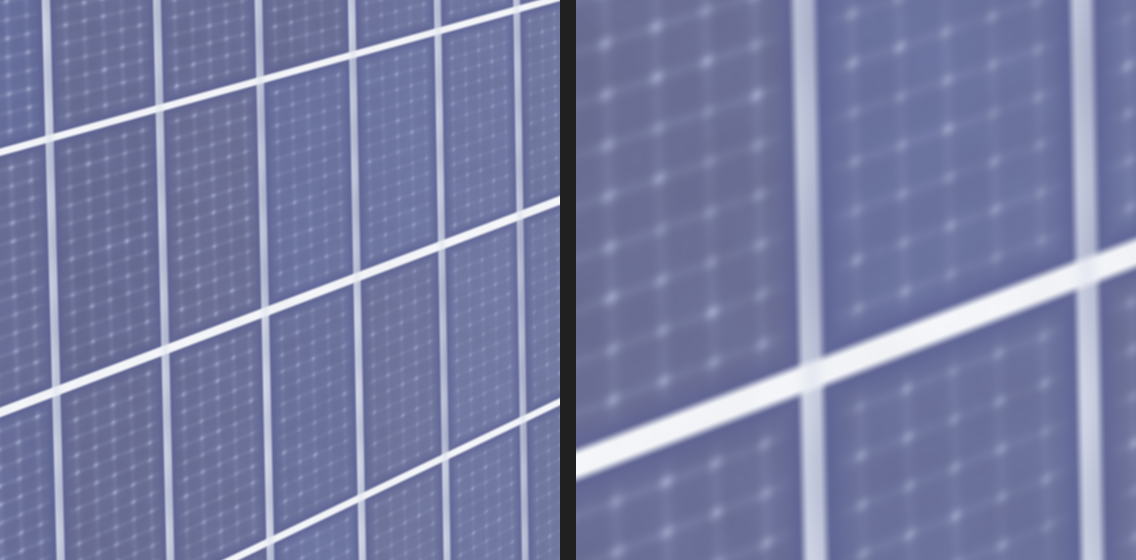
Left, the full canvas; right, a detail of the centre.
Reproduce this texture procedurally as a WebGL 1 fragment shader.

```glsl
precision highp float;
// Draws a wall of blue solar panels in perspective, with pale frames and a fine cell grid.
uniform vec2 u_resolution;

// Perspective: canvas = (ORIGIN + COLUMN_STEP * i + RAIL_STEP * j) / (1 + dot(VANISH, ij)), y down
const vec2 ORIGIN = vec2(0.0885, 0.2474);
const vec2 COLUMN_STEP = vec2(0.2096, -0.0453);
const vec2 RAIL_STEP = vec2(0.0126, 0.4552);
const vec2 VANISH = vec2(0.0463, 0.006);

// Sizes in canvas units, except the cell grid
const float RAIL_HALF = 0.0073;
const float RAIL_VARIATION = 0.12;
const float POST_HALF = 0.0074;
const float EDGE_SOFT = 0.0034;
const float FRINGE_WIDTH = 0.010;
const vec2 CELLS = vec2(6.0, 14.0);
const vec2 WIRE_SIZE = vec2(0.15, 0.14);

const vec3 PANEL_GREY = vec3(0.412, 0.424, 0.568);
const vec3 PANEL_BLUE = vec3(0.392, 0.427, 0.612);
const vec3 HAZE = vec3(0.490, 0.525, 0.680);
const vec3 FRINGE = vec3(0.345, 0.365, 0.570);
const vec3 WIRE = vec3(0.640, 0.670, 0.800);
const vec3 POST_LIGHT = vec3(0.845, 0.865, 0.920);
const vec3 POST_SHADE = vec3(0.665, 0.690, 0.790);
const vec3 RAIL = vec3(0.950, 0.958, 0.970);

float hash(vec2 p) {
  return fract(sin(dot(p, vec2(127.1, 311.7))) * 4375.85);
}

// Layered sines, roughly -1 to 1
float mottle(vec2 p) {
  float sum = 0.0;
  float gain = 0.5;
  for (int k = 0; k < 4; k++) {
    sum += gain * sin(p.x + 1.7 * sin(p.y)) * cos(p.y - 1.3 * sin(p.x * 0.7));
    p = mat2(1.5, 1.1, -1.1, 1.5) * p + 2.3;
    gain *= 0.6;
  }
  return sum;
}

float bell(float d, float size) {
  return exp(-d * d / (size * size));
}

float band(float d, float halfWidth, float soft) {
  return 1.0 - smoothstep(halfWidth - soft, halfWidth + soft, d);
}

void main() {
  vec2 p = gl_FragCoord.xy / u_resolution;
  p.y = 1.0 - p.y;
  float soft = max(EDGE_SOFT, 1.0 / min(u_resolution.x, u_resolution.y));

  // Invert the perspective to panel coordinates
  vec2 a = COLUMN_STEP - VANISH.x * p;
  vec2 b = RAIL_STEP - VANISH.y * p;
  vec2 q = p - ORIGIN;
  float det = a.x * b.y - a.y * b.x;
  vec2 grid = vec2(q.x * b.y - q.y * b.x, a.x * q.y - a.y * q.x) / det;
  float depth = 1.0 + dot(VANISH, grid);

  // Distances to the nearest post and rail, in canvas units
  vec2 nearest = floor(grid + 0.5);
  vec2 offset = (grid - nearest) * det / depth / vec2(length(b), length(a));
  vec2 dist = abs(offset);

  // Panel tint, haze toward the far side and soft blotches
  vec2 panel = floor(grid);
  float blotch = mottle(p * 42.0);
  float tint = clamp(hash(panel + 3.0) * 0.8 + 0.2 * p.x + 0.12 * blotch, 0.0, 1.0);
  vec3 color = mix(PANEL_GREY, PANEL_BLUE, tint);
  color = mix(color, HAZE, 0.45 * smoothstep(0.3, 1.1, p.x + 0.15 * p.y));
  color += 0.012 * blotch + 0.014 * (hash(panel) - 0.5);

  // Cell grid: faint wires with brighter, uneven crossings
  vec2 cell = grid * CELLS;
  vec2 node = floor(cell + 0.5);
  vec2 away = abs(cell - node);
  float wireX = bell(away.x, WIRE_SIZE.x);
  float wireY = bell(away.y, WIRE_SIZE.y);
  float dotGain = 0.24 + 0.34 * hash(node);
  float wires = 0.13 * wireX + 0.14 * wireY + dotGain * wireX * wireY;
  wires *= mix(1.0, 0.62, p.x) * (1.0 + 0.3 * blotch);

  // Dark blue margin beside the frame
  float railHalf = RAIL_HALF * (1.0 - RAIL_VARIATION * cos(3.14159 * nearest.y));
  railHalf *= mix(1.0, 0.92, p.x);
  float postHalf = POST_HALF / depth;
  float gap = min(dist.x - postHalf, dist.y - railHalf);
  float margin = bell(max(gap, 0.0), FRINGE_WIDTH);
  color = mix(color, WIRE, wires * (1.0 - margin));
  color = mix(color, FRINGE, 0.55 * margin);

  // Posts: lit on one side, dulled by segment and along their length
  float side = clamp(0.5 + 0.5 * offset.x / postHalf, 0.0, 1.0);
  float wear = 0.45 * hash(vec2(nearest.x, panel.y) + 7.0) + 0.2 * p.x;
  wear += 0.12 * sin(grid.y * 19.0 + nearest.x * 2.4);
  vec3 post = mix(POST_LIGHT, POST_SHADE, clamp(0.45 * side + wear, 0.0, 1.0));
  color = mix(color, post, band(dist.x, postHalf, soft));

  // Rails: bright, slightly dulled where they cross a post
  float crossing = bell(dist.x, postHalf);
  vec3 rail = mix(RAIL, POST_LIGHT, 0.45 * crossing) + 0.012 * blotch;
  color = mix(color, rail, band(dist.y, railHalf, soft));

  gl_FragColor = vec4(clamp(color, 0.0, 1.0), 1.0);
}
```
